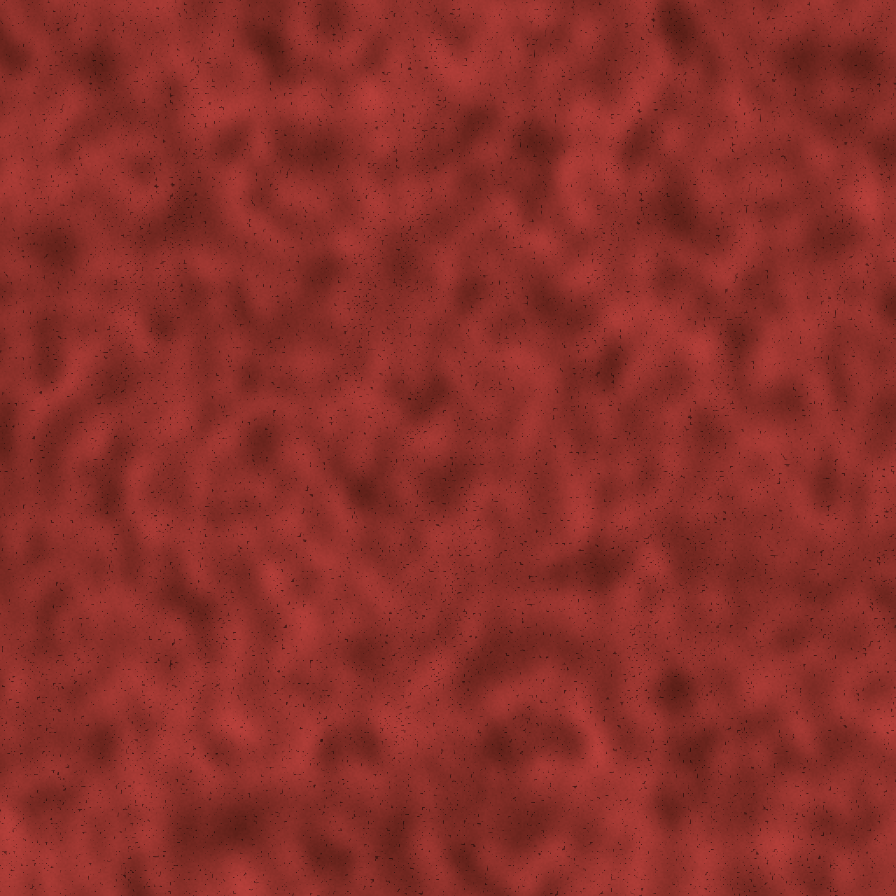
Give the GLSL for this texture, as a WebGL 1 fragment shader.

```glsl
precision highp float;
// Mottled red felt: soft curling ridges and blotches under a fine dark grain.
// The clouds are gradient noise, part of it folded by a cosine into loops;
// the grain is value noise whose highest peaks become dark specks.

uniform vec2 u_resolution;

#define LOOP_SCALE vec2(13.0, 10.5)
#define BLOTCH_SCALE vec2(8.0, 7.0)
#define DETAIL_SCALE vec2(27.0, 22.0)
#define GRAIN_SCALE 512.0
#define LOOP_AMOUNT 0.20
#define BLOTCH_AMOUNT 0.34
#define DETAIL_AMOUNT 0.34
#define GRAIN_AMOUNT 0.10
#define SPECK_START 0.82
#define SPECK_DEPTH 0.56
#define MEAN_TONE 0.56

const vec3 DARK_RED = vec3(0.33, 0.11, 0.08);
const vec3 LIGHT_RED = vec3(0.72, 0.25, 0.23);
const float TAU = 6.2831853;

float hash(vec2 p) {
  return fract(sin(dot(p, vec2(12.9898, 78.233))) * 43758.5453);
}

// Slope contribution of one lattice corner with a random direction
float corner(vec2 cell, vec2 offset) {
  float angle = TAU * hash(cell);
  return dot(vec2(cos(angle), sin(angle)), offset);
}

// Smooth noise centred on zero
float gradientNoise(vec2 p) {
  vec2 cell = floor(p);
  vec2 f = fract(p);
  vec2 s = f * f * f * (f * (f * 6.0 - 15.0) + 10.0);
  vec2 e = vec2(1.0, 0.0);
  float low = mix(corner(cell, f), corner(cell + e, f - e), s.x);
  float high = mix(corner(cell + e.yx, f - e.yx),
                   corner(cell + e.xx, f - e.xx), s.x);
  return mix(low, high, s.y);
}

// Noise from 0 to 1 that keeps its full contrast at lattice points
float valueNoise(vec2 p) {
  vec2 cell = floor(p);
  vec2 f = fract(p);
  vec2 s = f * f * (3.0 - 2.0 * f);
  vec2 e = vec2(1.0, 0.0);
  return mix(mix(hash(cell), hash(cell + e), s.x),
             mix(hash(cell + e.yx), hash(cell + e.xx), s.x), s.y);
}

// Large soft shapes: looping ridges, broad blotches and small detail
float clouds(vec2 uv) {
  float detail = gradientNoise(uv * DETAIL_SCALE + 71.3);
  float field = gradientNoise(uv * LOOP_SCALE + 5.7) + 0.15 * detail;
  float loops = cos(5.0 * field) - 0.45;
  float blotches = gradientNoise(uv * BLOTCH_SCALE + 33.1);
  return LOOP_AMOUNT * loops + BLOTCH_AMOUNT * blotches
       + DETAIL_AMOUNT * detail;
}

void main() {
  vec2 uv = gl_FragCoord.xy / min(u_resolution.x, u_resolution.y);

  // Base colour with a slight even grain
  vec2 grainPos = uv * GRAIN_SCALE - 0.5 + 0.001;
  float grain = valueNoise(grainPos + 200.0) - 0.5;
  float tone = MEAN_TONE + clouds(uv) + GRAIN_AMOUNT * grain;
  vec3 color = mix(DARK_RED, LIGHT_RED, clamp(tone, 0.0, 1.1));

  // Scattered dark specks
  float speck = smoothstep(SPECK_START, 1.0, valueNoise(grainPos));
  color *= 1.0 - SPECK_DEPTH * speck;

  gl_FragColor = vec4(color, 1.0);
}
```
